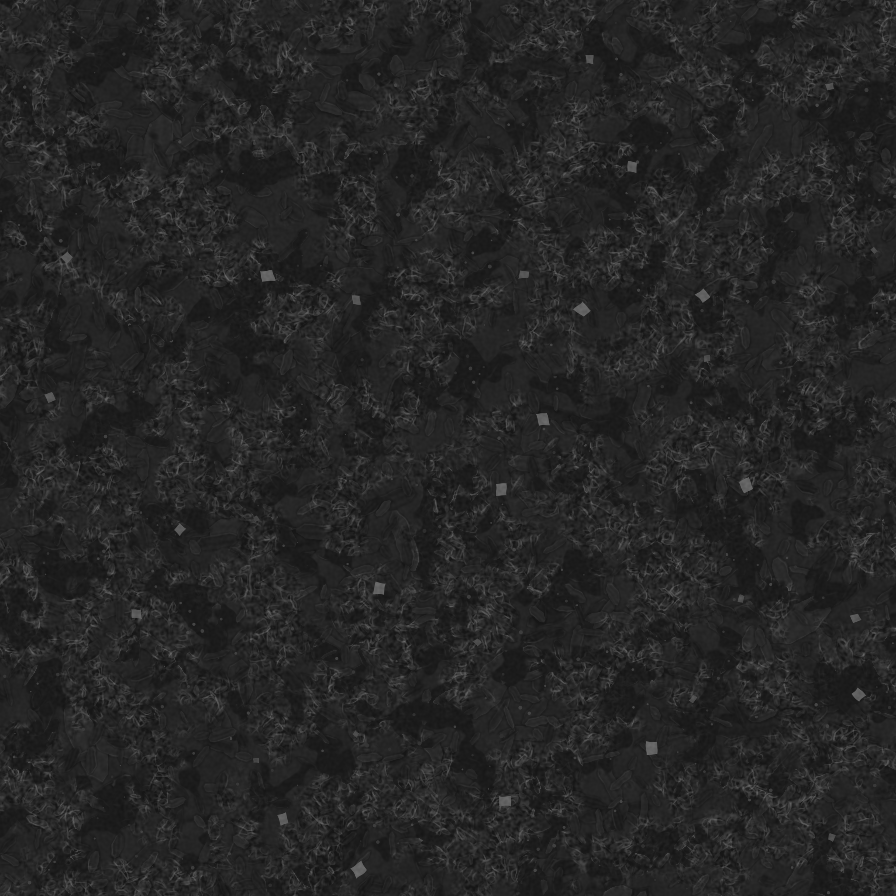
This texture is drawn by a WebGL 2 fragment shader. Its source:

```glsl
#version 300 es
precision highp float;

uniform vec2 u_resolution;
out vec4 fragColor;

vec3 hash3(vec2 cell) {
  vec3 v = fract(cell.xyx * vec3(0.1031, 0.1030, 0.0973));
  v += dot(v, v.yxz + 33.33);
  return fract((v.xxy + v.yzz) * v.zyx);
}

float cornerSlope(vec2 cell, vec2 offset) {
  float angle = 6.2832 * hash3(cell).x;
  return dot(vec2(cos(angle), sin(angle)), offset);
}

float gradientNoise(vec2 p) {
  vec2 cell = floor(p), f = fract(p);
  vec2 blend = f * f * f * (f * (f * 6.0 - 15.0) + 10.0);
  float low = mix(cornerSlope(cell, f), cornerSlope(cell + vec2(1, 0), f - vec2(1, 0)), blend.x);
  float high = mix(cornerSlope(cell + vec2(0, 1), f - vec2(0, 1)), cornerSlope(cell + 1.0, f - 1.0), blend.x);
  return 1.4 * mix(low, high, blend.y);
}

mat2 rotation(float angle) {
  float c = cos(angle), s = sin(angle);
  return mat2(c, s, -s, c);
}

// Overlapping angular shards; each one hides the rims beneath it and shades its surroundings.
void scatterShards(vec2 p, float cells, float pixel, inout float tone, inout float rim, inout float relief) {
  vec2 home = floor(p * cells);
  for (int y = -1; y <= 1; y++) {
    for (int x = -1; x <= 1; x++) {
      vec2 cell = home + vec2(x, y);
      vec3 place = hash3(cell + cells * 7.0);
      vec3 form = hash3(cell + cells * 13.0 + 5.0);
      if (form.z < 0.35) continue;
      vec2 q = rotation(6.2832 * place.z) * (p * cells - cell - 0.25 - 0.5 * place.xy);
      q.x += q.y * (form.y * 1.6 - 0.8);
      vec2 a = abs(q);
      vec2 halfSize = vec2(mix(0.3, 0.66, form.x), mix(0.08, 0.27, form.y));
      float d = max(a.x - halfSize.x, a.y - halfSize.y);
      d = max(d, dot(a, vec2(0.5, 0.86)) - 0.42 * halfSize.x - 0.5 * halfSize.y) / cells;
      float inside = 1.0 - smoothstep(-0.5 * pixel, 0.5 * pixel, d);
      float shade = mix(0.108, 0.166, fract(form.z * 17.0)) + 0.009 * sin(q.y * 32.0);
      float shadow = 0.2 * (1.0 - smoothstep(0.0, 0.0035, d));
      tone = mix(tone * (1.0 - shadow), shade, inside);
      relief = mix(relief, fract(form.z * 31.0), inside);
      float edge = 1.0 - smoothstep(0.0002, 0.0011 + pixel * 0.4, abs(d));
      float lit = 0.3 + 0.7 * smoothstep(-0.2, 0.5, q.y / halfSize.y);
      rim = max(rim * (1.0 - inside), edge * lit);
    }
  }
}

// Winding crack lines along the zero level of a noise field.
float crackLine(vec2 p, float width) {
  return 1.0 - smoothstep(width * 0.3, width, abs(gradientNoise(p)));
}

void main() {
  vec2 p = gl_FragCoord.xy / u_resolution.y;
  float pixel = 1.0 / u_resolution.y;
  vec2 warp = vec2(gradientNoise(p * 85.0), gradientNoise(p * 85.0 + 41.0));
  vec2 rough = p + 0.0014 * warp;
  vec2 turned = rotation(0.6) * p;

  // Crumbly zones hold splinters, cracks and grit
  float crumble = gradientNoise(turned * 13.0 + 17.0) + 0.7 * gradientNoise(turned * 33.0);
  crumble = smoothstep(-0.4, 0.3, crumble);

  // Ground and shards from coarse to fine
  float tone = 0.145 + 0.014 * gradientNoise(turned * 30.0);
  float rim = 0.0, relief = 0.4;
  scatterShards(rough, 14.0, pixel, tone, rim, relief);
  scatterShards(rough + 3.7, 25.0, pixel, tone, rim, relief);
  scatterShards(rough + 8.3, 43.0, pixel, tone, rim, relief);
  float splinterTone = tone, splinterRim = rim, splinterRelief = relief;
  scatterShards(rough + 5.1, 74.0, pixel, splinterTone, splinterRim, splinterRelief);
  tone = mix(tone, splinterTone, crumble);
  rim = mix(rim, splinterRim, crumble);
  relief = mix(relief, splinterRelief, 0.5 * crumble);

  // Dark pits between the raised pieces
  float depth = gradientNoise(rotation(1.1) * p * 16.0 + 5.0) + 0.7 * gradientNoise(rough * 43.0);
  float pit = smoothstep(0.0, 0.16, depth - 0.8 * relief + 0.08);
  tone = mix(tone, 0.104, pit);
  crumble *= 1.0 - 0.75 * pit;

  // Broken bright rims and cracks
  float broken = smoothstep(-0.3, 0.3, gradientNoise(turned * 62.0 + 29.0));
  tone += 0.125 * rim * (0.15 + 0.85 * broken) * (0.35 + 0.65 * crumble) * (1.0 - 0.6 * pit);
  float cracks = 0.085 * crackLine(rough * 50.0 + 9.0, 0.12);
  cracks = max(cracks, 0.07 * crackLine(turned * 105.0 + 63.0, 0.2));
  tone += cracks * crumble * broken;

  // Fine grit, sharpest in the crumbly zones
  float grit = gradientNoise(turned * 165.0 + 13.0) + gradientNoise(p * 260.0 + 71.0);
  tone += grit * (0.012 + 0.04 * crumble) + 0.006 * crumble;

  // Tiny pale specks in loose clusters
  vec2 speckCell = floor(turned * 85.0);
  vec3 speck = hash3(speckCell + 211.0);
  float speckDistance = length(fract(turned * 85.0) - 0.3 - 0.4 * speck.xy) / 85.0;
  float speckSize = mix(0.0006, 0.002, speck.x) + 0.0008 * warp.x;
  float speckMask = 1.0 - smoothstep(speckSize - 0.5 * pixel, speckSize + 0.5 * pixel, speckDistance);
  tone = mix(tone, 0.17 + 0.11 * speck.y, speckMask * step(0.95 - 0.12 * pit, speck.z));

  // Sparse bright square flecks
  vec2 fleckCell = floor(p * 8.0);
  vec3 fleck = hash3(fleckCell + 97.0);
  vec3 cut = hash3(fleckCell + 151.0);
  vec2 q = rotation(6.2832 * cut.x) * (fract(p * 8.0) - 0.15 - 0.7 * fleck.xy) / 8.0;
  q.x += 0.35 * (cut.z - 0.5) * q.y;
  vec2 fleckEdge = abs(q + 0.0014 * warp) - mix(0.0028, 0.0072, cut.y) * vec2(1.0, 0.85);
  float fleckMask = 1.0 - smoothstep(-0.5 * pixel, 0.5 * pixel, max(fleckEdge.x, fleckEdge.y));
  float fleckTone = mix(0.28, 0.4, cut.y) + 0.03 * grit;
  tone = mix(tone, fleckTone, fleckMask * step(0.55, fleck.z));

  fragColor = vec4(vec3(max(tone, 0.088)), 1.0);
}
```
